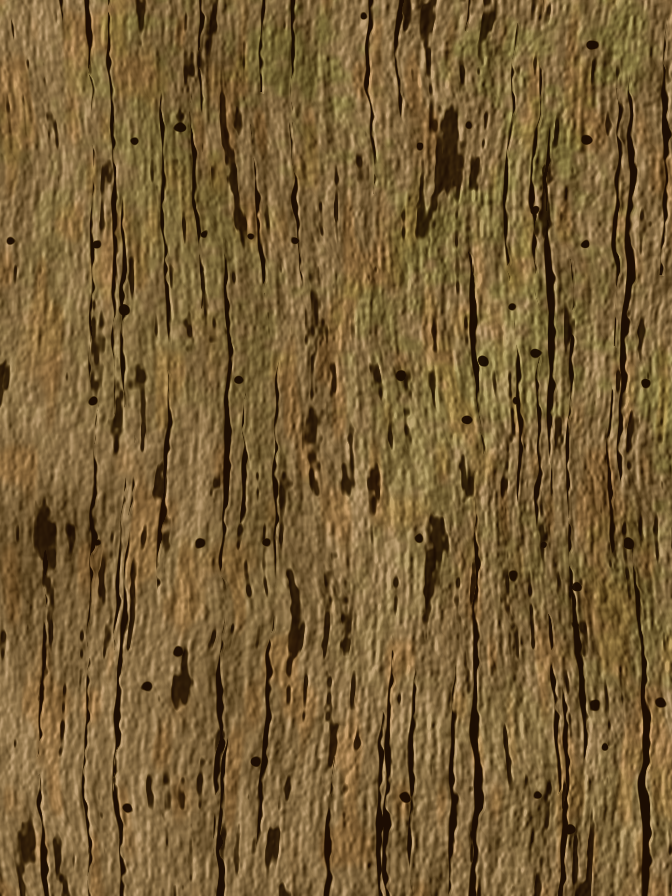
Give the GLSL for this texture, as a WebGL 1 fragment shader.

```glsl
precision highp float;
// Weathered, sunlit old wood: broken vertical fibres, ragged cracks, worm holes and faint moss.
uniform vec2 u_resolution;

// Palette, from deepest shadow to sunlit fibre
const vec3 SHADOW = vec3(0.11, 0.05, 0.01);
const vec3 UMBER  = vec3(0.24, 0.16, 0.05);
const vec3 BROWN  = vec3(0.36, 0.27, 0.13);
const vec3 TAN    = vec3(0.47, 0.37, 0.22);
const vec3 STRAW  = vec3(0.58, 0.47, 0.30);
const vec3 CREAM  = vec3(0.71, 0.59, 0.42);
const vec3 MOSS_TINT = vec3(0.93, 1.02, 0.86);
const vec3 WARM_TINT = vec3(1.04, 0.98, 0.90);
// Feature sizes, in canvas widths
const vec2 FIBRE_FREQ  = vec2(150.0, 24.0);
const vec2 STRAND_FREQ = vec2(55.0, 6.0);
const vec2 FLAKE_FREQ  = vec2(95.0, 42.0);
const vec2 GRIT_FREQ   = vec2(210.0, 130.0);
const vec2 LIGHT_STEP  = vec2(0.0034, -0.0022);
const float BASE_TONE  = 0.475;
const float RELIEF     = 0.32;
const float HOLE_FREQ  = 12.0;
const float HOLE_SHARE = 0.24;

float hash(vec2 p) {
  vec3 q = fract(vec3(p.xyx) * 0.1031);
  q += dot(q, q.yzx + 33.33);
  return fract((q.x + q.y) * q.z);
}
vec2 hash2(vec2 p) { return vec2(hash(p), hash(p + 71.7)); }

float noise(vec2 p) {
  vec2 i = floor(p), f = fract(p);
  f = f * f * (3.0 - 2.0 * f);
  return mix(mix(hash(i), hash(i + vec2(1.0, 0.0)), f.x),
             mix(hash(i + vec2(0.0, 1.0)), hash(i + 1.0), f.x), f.y);
}

// Distance to the nearest scattered cell centre
float cellular(vec2 p) {
  vec2 i = floor(p), f = fract(p);
  float nearest = 2.0;
  for (int y = -1; y <= 1; y++) {
    for (int x = -1; x <= 1; x++) {
      vec2 o = vec2(float(x), float(y));
      nearest = min(nearest, length(o + hash2(i + o) - f));
    }
  }
  return nearest;
}

// Slow bending of the grain
vec2 bendGrain(vec2 p) {
  p.x += 0.012 * sin(p.y * 4.3 + p.x * 5.0) + 0.004 * sin(p.y * 10.0 - p.x * 13.0 + 1.0);
  p.x += 0.009 * (noise(p * vec2(9.0, 12.0)) - 0.5);
  return p;
}

// Signed distance to tapered vertical cracks, one per grid cell at most
float cracks(vec2 p, vec2 freq, float halfWidth, float share, float seed) {
  float column = floor(p.x * freq.x);
  float row = p.y * freq.y + hash(vec2(column, seed));
  vec2 id = vec2(column, floor(row) + seed);
  float reach = mix(0.5, 1.0, hash(id + 5.3));
  float taper = 1.0 - pow(abs(2.0 * fract(row) - 1.0) / reach, 2.0);
  float centre = mix(0.25, 0.75, hash(id + 9.1));
  float dist = abs(fract(p.x * freq.x) - centre) / freq.x;
  float width = halfWidth * mix(0.5, 1.2, hash(id + 2.7)) * taper;
  return hash(id) < share ? dist - width : 1.0;
}

// Ragged long cracks, plus short pits where fibres have come away
float crackDepth(vec2 p) {
  float ragged = noise(p * vec2(125.0, 75.0)) - 0.5;
  float chipped = noise(p * vec2(45.0, 30.0)) - 0.5;
  vec2 q = p + vec2(0.003 * ragged + 0.006 * chipped, 0.0);
  float wide = cracks(q, vec2(8.0, 1.3), 0.0050, 0.62, 11.0);
  float fine = cracks(q, vec2(19.0, 2.6), 0.0030, 0.50, 37.0);
  float gaps = 0.0045 * (noise(p * vec2(70.0, 28.0) + 9.0) - 0.42) + 0.003 * ragged;
  float depth = smoothstep(0.0018, -0.0010, min(wide, fine) + gaps);
  float pit = 0.62 * noise(p * vec2(85.0, 13.0) + 5.0) + 0.22 * noise(p * vec2(24.0, 4.0))
            + 0.16 * noise(p * vec2(170.0, 75.0));
  return max(depth, 0.85 * smoothstep(0.69, 0.79, pit));
}

float surface(vec2 p) {
  return 0.72 * noise(p * FIBRE_FREQ) + 0.32 * noise(p * STRAND_FREQ)
       - 0.45 * cellular(p * FLAKE_FREQ) + 0.45 * noise(p * GRIT_FREQ);
}

// Round worm holes
float holes(vec2 p) {
  vec2 id = floor(p * HOLE_FREQ);
  vec2 centre = mix(vec2(0.15), vec2(0.85), hash2(id + 17.0));
  float dist = length((fract(p * HOLE_FREQ) - centre) / HOLE_FREQ) + 0.004 * (noise(p * 120.0) - 0.5);
  dist -= mix(0.0045, 0.0085, hash(id + 43.0));
  return step(hash(id + 29.0), HOLE_SHARE) * smoothstep(0.0015, -0.0015, dist);
}

vec3 woodColour(float tone) {
  float s = (tone - 0.12) / 0.115;
  vec3 c = mix(SHADOW, UMBER, clamp(s, 0.0, 1.0));
  c = mix(c, BROWN, clamp(s - 1.0, 0.0, 1.0));
  c = mix(c, TAN, clamp(s - 2.0, 0.0, 1.0));
  c = mix(c, STRAW, clamp(s - 3.0, 0.0, 1.0));
  return mix(c, CREAM, clamp(s - 4.0, 0.0, 1.4));
}

void main() {
  vec2 p = gl_FragCoord.xy / u_resolution.x;
  vec2 g = bendGrain(p), lit = g - LIGHT_STEP;
  // Side light over fibres and crack rims
  float height = surface(g), depth = crackDepth(g);
  float relief = height - surface(lit) + 0.40 * (crackDepth(lit) - depth);
  float patches = 0.13 * (noise(g * vec2(9.0, 4.0) + 3.0) - 0.5) + 0.10 * (noise(g * vec2(28.0, 9.0)) - 0.5);
  float contrast = mix(0.85, 1.15, smoothstep(0.25, 0.75, p.x));
  float tone = BASE_TONE + contrast * (RELIEF * relief + 0.20 * (height - 0.47)) + patches;
  tone = mix(tone, 0.10, 0.95 * max(depth, holes(p)));
  // Moss to the upper right, warmer wood elsewhere
  float moss = smoothstep(0.40, 0.75, noise(p * vec2(13.0, 8.0)) * 0.6 + noise(p * 50.0) * 0.4);
  moss *= smoothstep(0.3, 1.2, p.x * 0.6 + p.y * 0.7);
  float warm = smoothstep(0.55, 0.85, noise(g * vec2(40.0, 14.0) + 8.0));
  vec3 colour = woodColour(tone) * mix(vec3(1.0), WARM_TINT, warm);
  gl_FragColor = vec4(colour * mix(vec3(1.0), MOSS_TINT, moss), 1.0);
}
```
